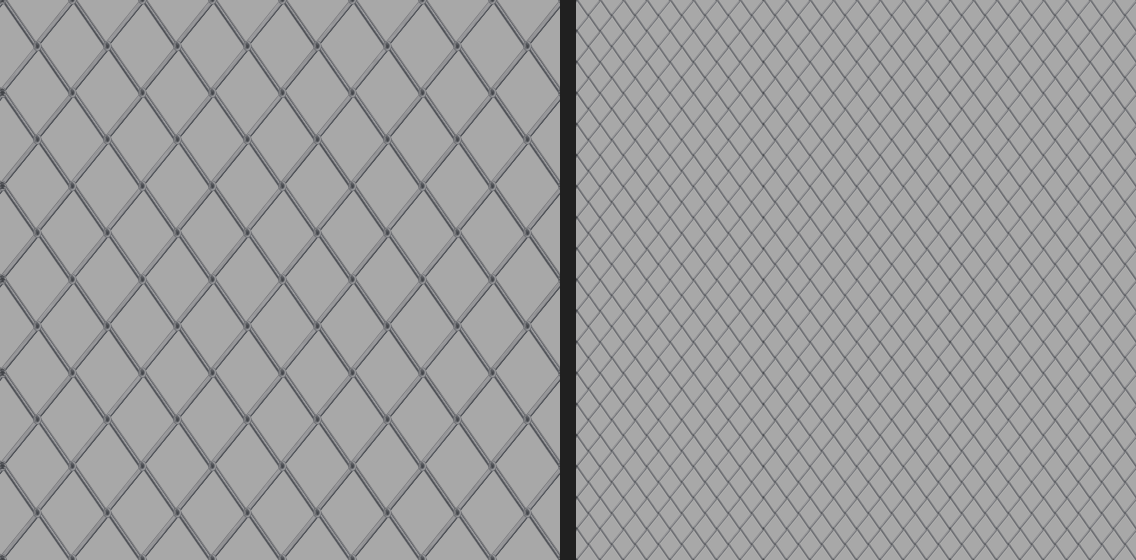
Left: one tile. Right: repeated 3 by 3.
This pattern is drawn by a three.js fragment shader. Its source:

```glsl
#define COUNT vec2(8.0, 6.0)
#define SHIFT vec2(0.033, 0.008)
#define WIRE 0.0049
#define LEAN 0.0020
#define KNOT 0.0088
#define SOFT 0.0009
#define WEAR 0.09
#define AIR vec3(0.66)
#define BODY vec3(0.59, 0.59, 0.60)
#define MID vec3(0.51, 0.51, 0.52)
#define STEEL vec3(0.40, 0.41, 0.43)
#define DEEP vec3(0.31, 0.32, 0.34)

varying vec2 vUv;

float hash(vec2 p) {
  return fract(sin(dot(p, vec2(127.1, 311.7))) * 43758.5453);
}

float noise(vec2 p) {
  vec2 i = floor(p), f = fract(p);
  f = f * f * (3.0 - 2.0 * f);
  return mix(mix(hash(i), hash(i + vec2(1.0, 0.0)), f.x),
             mix(hash(i + vec2(0.0, 1.0)), hash(i + 1.0), f.x), f.y);
}

// Soft stripe of the given half width
float band(float v, float centre, float halfWidth) {
  return 1.0 - smoothstep(halfWidth - 0.13, halfWidth + 0.13, abs(v - centre));
}

float wireMask(float across) {
  return 1.0 - smoothstep(WIRE - SOFT, WIRE + SOFT, abs(across));
}

// Diagonal lattice indices to a wrapped node position
vec2 nodeId(vec2 d) {
  return mod(0.5 * vec2(d.x - d.y, d.x + d.y), COUNT);
}

// Streaks drawn out along one strand
float wear(vec2 id, float along, float v) {
  float streak = noise(vec2(along * 9.0, v * 3.0) + id * 37.0);
  return 1.0 + WEAR * (streak - 0.5) + 0.4 * WEAR * (hash(id) - 0.5);
}

vec3 risingShade(float v) {
  vec3 c = mix(BODY, MID, band(v, 0.9, 0.22));
  c = mix(c, STEEL, band(v, -0.66, 0.28));
  return mix(c, DEEP, band(v, -0.72, 0.14));
}

vec3 fallingShade(float v) {
  vec3 c = mix(MID, BODY, band(v, 0.12, 0.22));
  c = mix(c, STEEL, band(v, 0.52, 0.14));
  c = mix(c, STEEL, band(v, -0.48, 0.34));
  return mix(c, DEEP, band(v, -0.55, 0.18));
}

// Two interlocked bends; p is measured in knot radii
vec3 addKnot(vec3 base, vec2 p, vec2 id) {
  float r = length(p * vec2(1.12, 0.88));
  float grime = 1.0 - step(0.25, id.x) * 0.7;
  float coil = 0.5 + 0.5 * sin(p.x * 15.0 + p.y * 2.0 + hash(id));
  vec3 core = mix(DEEP, MID, coil * smoothstep(0.2, -0.3, p.x));
  vec3 c = mix(base, core, 1.0 - smoothstep(0.62, 0.8, r));

  float leftSide = smoothstep(0.15, -0.15, p.x + 0.25 * p.y);
  float rightSide = smoothstep(-0.25, 0.1, p.x - 0.2 * p.y);
  c = mix(c, STEEL, band(r, 0.68, 0.24) * leftSide);
  c = mix(c, MID, band(r, 0.7, 0.1) * leftSide);
  c = mix(c, STEEL, band(r, 0.68, 0.26) * rightSide);
  c = mix(c, BODY, band(r, 0.7, 0.14) * rightSide);

  // Gap between the bends, heavier where grime has gathered
  float gap = 1.0 - smoothstep(0.12, 0.4, length(p * vec2(1.4, 0.8) - vec2(0.05, -0.1)));
  c = mix(c, DEEP * 0.8, gap * 0.85);
  float teeth = 0.5 + 0.5 * sin(p.y * 11.0 + abs(p.x) * 5.0);
  return mix(c, DEEP * 0.75, (grime - 0.3) * teeth * (1.0 - smoothstep(0.6, 0.95, r)));
}

void main() {
  // Nodes sit on the integers of the two diagonal coordinates
  vec2 grid = vUv * COUNT - SHIFT;
  vec2 d = vec2(grid.x + grid.y, grid.y - grid.x);
  vec2 nearest = floor(d + 0.5);
  vec2 along = fract(d);
  vec2 offset = d - nearest;
  vec2 across = offset / length(COUNT);
  vec3 color = AIR;

  // Falling strands
  float fall = across.x - LEAN * (2.0 * along.y - 1.0);
  vec2 fallId = nodeId(vec2(nearest.x, floor(d.y)));
  vec3 shade = fallingShade(fall / WIRE) * wear(fallId + 0.25, along.y, fall / WIRE);
  color = mix(color, shade, wireMask(fall));

  // Rising strands
  float rise = across.y - LEAN * (1.0 - 2.0 * along.x);
  vec2 riseId = nodeId(vec2(floor(d.x), nearest.y));
  shade = risingShade(rise / WIRE) * wear(riseId, along.x, rise / WIRE);
  color = mix(color, shade, wireMask(rise));

  // Knots
  vec2 local = 0.5 * vec2(offset.x - offset.y, offset.x + offset.y) / COUNT;
  color = addKnot(color, local / KNOT, nodeId(nearest));

  gl_FragColor = vec4(color, 1.0);
}
```
